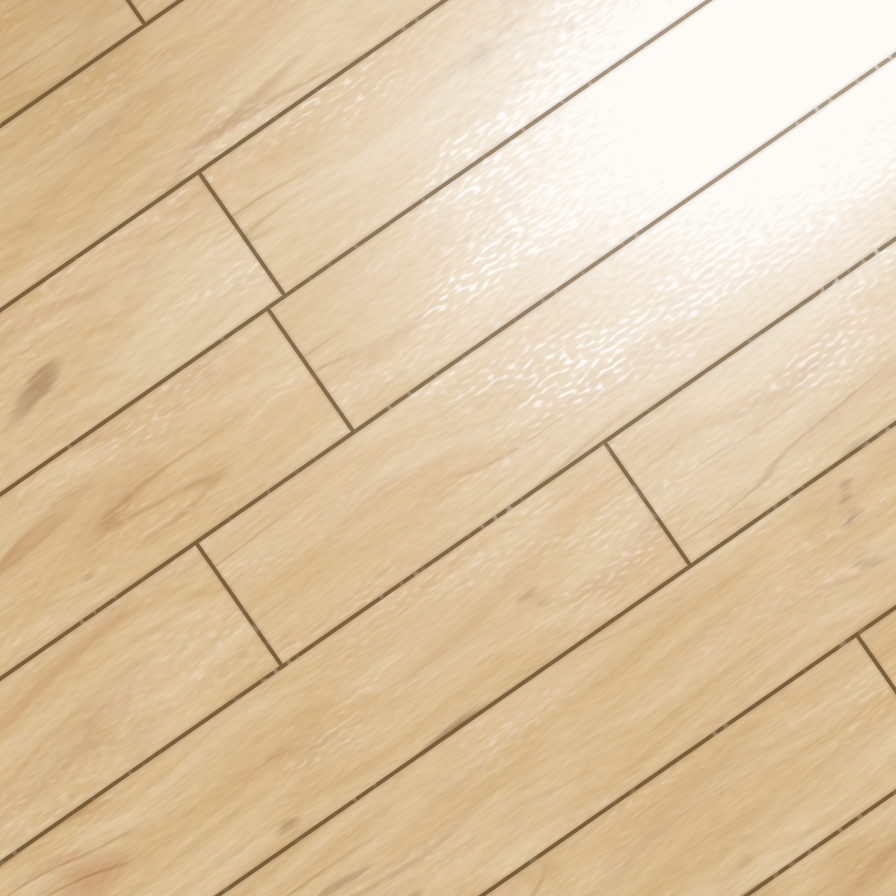
A Shadertoy shader for this texture:

```glsl
// Diagonal pale oak floor boards with dark seams, fine grain and a window glare.
#define TILT 0.609          // board direction in radians
#define BOARD_WIDTH 0.1687
#define BOARD_LENGTH 1.3
#define ROW_SHIFT 0.0299
#define SEAM_HALF 0.0022
#define GLARE_CENTER vec2(0.87, 0.94)
#define GLARE_SIZE vec2(0.36, 0.225)
#define HONEY vec3(0.835, 0.705, 0.515)
#define PALE vec3(0.865, 0.770, 0.620)
#define BLUSH vec3(0.755, 0.575, 0.420)
#define SEAM vec3(0.450, 0.340, 0.195)
#define GLARE vec3(0.995, 0.980, 0.960)

float hash(vec2 p) {
    return fract(sin(dot(p, vec2(127.1, 311.7))) * 43758.5);
}

float cornerSlope(vec2 cell, vec2 offset) {
    float angle = 6.2832 * hash(cell);
    return dot(vec2(cos(angle), sin(angle)), offset);
}

// Gradient noise, about -0.7 to 0.7
float noise(vec2 p) {
    vec2 i = floor(p), f = fract(p), e = vec2(0.0, 1.0);
    vec2 s = f * f * f * (f * (f * 6.0 - 15.0) + 10.0);
    return mix(mix(cornerSlope(i, f), cornerSlope(i + e.yx, f - e.yx), s.x),
               mix(cornerSlope(i + e.xy, f - e.xy), cornerSlope(i + 1.0, f - 1.0), s.x), s.y);
}

float fbm(vec2 p) {
    float sum = 0.0, gain = 0.6;
    for (int i = 0; i < 4; i++) {
        sum += gain * noise(p);
        p = p * 2.03 + 11.7;
        gain *= 0.55;
    }
    return sum;
}

// End joint of each row, measured along the boards
float jointOffset(float row) {
    float offsets[9] = float[9](0.405, 0.620, 0.644, 1.15, 0.689, 0.30, 0.951, 0.10, 0.843);
    return offsets[int(mod(row + 0.5, 9.0))];
}

// Wood colour; p.x runs with the grain
vec3 wood(vec2 p, float tone) {
    float warp = noise(p * vec2(4.0, 11.0));
    float broad = fbm(p * vec2(3.0, 13.0) + warp * 0.6);
    float streak = fbm(p * vec2(8.0, 80.0) + warp * 2.0);
    float fiber = noise(p * vec2(55.0, 330.0));
    vec3 color = mix(HONEY, PALE, clamp(0.48 + broad * 1.3 + streak * 0.7 + tone, 0.0, 1.0));

    // Reddish clouds broken up by the streaks
    float cloud = fbm(p * vec2(3.5, 17.0) + 43.0 + warp);
    color = mix(color, BLUSH, 0.6 * smoothstep(0.08, 0.62, cloud + streak * 0.35));

    // Thin wandering grain lines
    float vein = abs(noise(p * vec2(2.2, 24.0) + 71.0 + warp * 0.5));
    float veinMask = smoothstep(0.05, 0.4, noise(p * vec2(3.0, 9.0) + 19.0));
    color -= vec3(0.07, 0.09, 0.09) * veinMask * smoothstep(0.07, 0.0, vein);

    // Rare dark knots
    float knot = noise(p * vec2(9.0, 20.0) + 97.0 + warp);
    color -= vec3(0.16, 0.17, 0.15) * smoothstep(0.46, 0.68, knot + streak * 0.25);
    return color + 0.035 * streak + 0.035 * fiber;
}

void mainImage(out vec4 fragColor, in vec2 fragCoord) {
    vec2 uv = fragCoord / iResolution.y;
    float pixel = 1.0 / iResolution.y;
    vec2 along = vec2(cos(TILT), sin(TILT)), across = vec2(-along.y, along.x);
    vec2 p = vec2(dot(uv, along), dot(uv, across));

    // Row and board containing this point
    float rowCoord = (p.y - ROW_SHIFT) / BOARD_WIDTH;
    float row = floor(rowCoord);
    float boardCoord = (p.x - jointOffset(row)) / BOARD_LENGTH;
    vec2 id = vec2(row, floor(boardCoord));
    vec2 edge = vec2(0.5 - abs(fract(boardCoord) - 0.5), 0.5 - abs(fract(rowCoord) - 0.5));
    edge *= vec2(BOARD_LENGTH, BOARD_WIDTH);
    float seamDist = min(edge.x, edge.y);

    // Grain differs on every board
    vec2 seed = vec2(hash(id), hash(id + 5.3));
    vec2 grainPos = p + seed * vec2(17.0, 31.0);
    vec3 color = wood(grainPos, 0.3 * (seed.x - 0.5));

    // Warmer light toward the upper left corner
    color *= mix(vec3(1.0), vec3(0.95, 0.92, 0.87), smoothstep(0.4, 0.0, distance(uv, vec2(0.0, 1.0))));

    // Soft oval glare, stretched along the boards
    vec2 glareOffset = uv - GLARE_CENTER;
    vec2 oval = vec2(dot(glareOffset, along), dot(glareOffset, across)) / GLARE_SIZE;
    float glow = exp(-0.5 * dot(oval, oval));

    // Worn patches sparkle, strongest around the glare
    float speckle = noise(grainPos * vec2(75.0, 230.0) + 7.0);
    float wear = smoothstep(-0.1, 0.45, fbm(grainPos * vec2(4.0, 13.0) + 29.0));
    float sparkle = smoothstep(0.0, 0.5, speckle) * wear * (0.22 + 0.6 * glow);
    float sheen = 1.25 * glow * (1.0 + 0.22 * speckle + 0.3 * (wear - 0.5) * (1.0 - glow));
    color = mix(color, GLARE, clamp(sheen + sparkle, 0.0, 1.0));

    // Bevel shade and seam, flecked with glints
    color *= 1.0 - 0.10 * smoothstep(0.007, 0.001, seamDist);
    float glint = smoothstep(0.12, 0.5, noise(p * vec2(110.0, 60.0)));
    glint *= smoothstep(-0.1, 0.4, noise(p * 9.0)) * 0.5 + glow * 0.5;
    vec3 seamColor = mix(SEAM, GLARE, clamp(0.4 * glow + 0.6 * glint, 0.0, 0.85));
    float seam = 1.0 - smoothstep(SEAM_HALF - pixel * 0.7, SEAM_HALF + pixel * 0.7, seamDist);
    color = mix(color, seamColor, 0.92 * seam);

    fragColor = vec4(clamp(color, 0.0, 1.0), 1.0);
}
```
